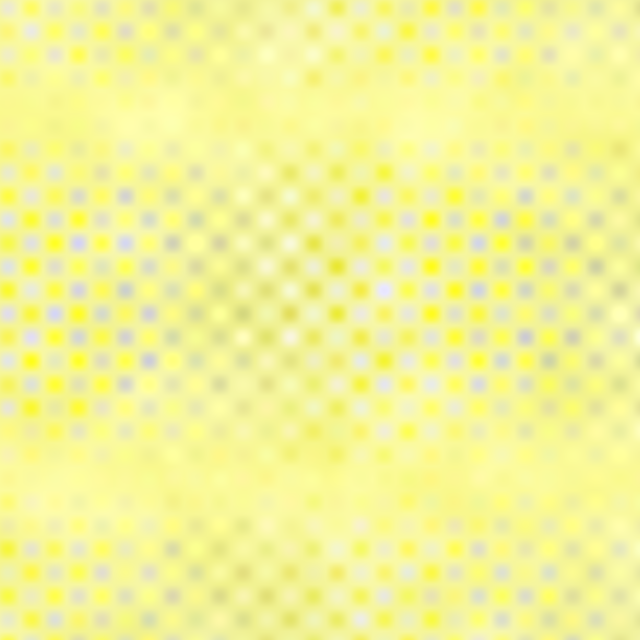
Reproduce this pattern procedurally as a WebGL 2 fragment shader.

```glsl
#version 300 es
precision highp float;
// A checkered lattice of soft dots, alternately yellow and lavender, on pale yellow.
// Two slow beats in quadrature swing the dots between colour contrast and shade
// contrast across the canvas; a third fades and inverts them from top to bottom.

uniform vec2 u_resolution;
out vec4 fragColor;

const float TAU = 6.2831853;

// Lattice and beats, in canvas units from the upper left
const float CELLS = 27.2;            // dots across and down
const float FIRST_DOT = 0.0124;      // centre of the first dot
const float DOT_SHARPNESS = 1.2;     // higher makes the dots narrower
const float BEAT_PERIOD = 1.25;      // horizontal beat length
const float BEAT_START = 0.078;      // where colour contrast peaks
const float BAND_CENTRE = 0.462;     // height of the strongest band
const float BAND_PERIOD = 1.146;     // vertical beat length
const float OUTER_STRENGTH = 0.65;   // contrast of the inverted outer bands

// Wear
const float GAIN_VARIATION = 0.38;
const float BLOTCH_SCALE = 0.55;     // blotch waves per dot, in radians
const vec3 DOT_TINT = vec3(0.030, 0.035, 0.11);
const vec3 BLOTCH_TINT = vec3(0.012, 0.012, 0.075);

// Colours, and the offsets a full-strength dot adds to the ground
const vec3 GROUND = vec3(0.962, 0.962, 0.610);
const vec3 QUIET_LIFT = vec3(0.026, 0.022, -0.010);
const vec3 SHADED_GROUND = vec3(-0.022, -0.018, -0.005);
const vec3 TO_YELLOW = vec3(0.030, 0.022, -0.43);
const vec3 TO_LAVENDER = vec3(-0.075, -0.075, 0.25);
const vec3 TO_LIGHT = vec3(0.045, 0.045, 0.14);
const vec3 TO_SHADE = vec3(-0.075, -0.075, -0.04);

vec3 hash3(vec2 p) {
  vec3 q = fract(p.xyx * vec3(0.1031, 0.1030, 0.0973));
  q += dot(q, q.yxz + 33.33);
  return fract((q.xxy + q.yzz) * q.zyx);
}

// Layered, mutually bent sines: a soft irregular field in about -1..1
float blotches(vec2 p) {
  float sum = 0.0;
  float weight = 0.6;
  for (int i = 0; i < 4; i++) {
    sum += weight * sin(p.x + 1.3 * sin(p.y * 0.8)) * cos(p.y + 0.9 * sin(p.x * 0.7));
    p = mat2(0.8, 0.6, -0.6, 0.8) * p * 1.5 + 2.7;
    weight *= 0.7;
  }
  return sum;
}

// Wide bump that vanishes at the cell edges and meets its diagonal neighbours
float dotProfile(vec2 offset) {
  vec2 wave = max(cos(0.5 * TAU * offset), 0.0);
  return pow(wave.x * wave.y, DOT_SHARPNESS);
}

// Offset for a signed strength, toward one of two opposing colours
vec3 toward(float strength, vec3 negative, vec3 positive) {
  return max(-strength, 0.0) * negative + max(strength, 0.0) * positive;
}

void main() {
  vec2 uv = gl_FragCoord.xy / u_resolution;
  uv.y = 1.0 - uv.y;

  // Nearest dot and its checker sign
  vec2 grid = (uv - FIRST_DOT) * CELLS;
  vec2 cell = floor(grid + 0.5);
  float profile = dotProfile(grid - cell);
  float checker = 1.0 - 2.0 * mod(cell.x + cell.y, 2.0);
  vec3 chance = hash3(cell + 17.0);
  vec3 tint = hash3(cell + 71.0) - 0.5;

  // Beats sampled at the dot centre so each dot stays even
  vec2 centre = cell / CELLS + FIRST_DOT;
  float band = cos(TAU * (centre.y - BAND_CENTRE) / BAND_PERIOD);
  float envelope = clamp(band * 1.2, -OUTER_STRENGTH, 1.0);
  float beat = TAU * (centre.x - BEAT_START) / BEAT_PERIOD;
  float gain = 1.0 + GAIN_VARIATION * (2.0 * chance.x - 1.0);
  float signedGain = checker * envelope * gain;
  float hue = -cos(beat) * signedGain;
  float shade = sin(beat + 0.2) * signedGain;

  // Ground: lighter where the dots fade out, duller where shade contrast peaks
  float activity = abs(cos(TAU * (uv.y - BAND_CENTRE) / BAND_PERIOD));
  float shadeBeat = sin(TAU * (uv.x - BEAT_START) / BEAT_PERIOD + 0.2);
  vec3 color = GROUND + QUIET_LIFT * (1.0 - activity);
  color += SHADED_GROUND * shadeBeat * shadeBeat * activity;
  color += BLOTCH_TINT * blotches(grid * BLOTCH_SCALE);

  // Dot colour, shade and individual tint
  vec3 dotShift = toward(hue, TO_YELLOW, TO_LAVENDER);
  dotShift += toward(shade, TO_SHADE, TO_LIGHT);
  dotShift += tint * DOT_TINT;
  color += profile * dotShift;

  fragColor = vec4(clamp(color, 0.0, 1.0), 1.0);
}
```
